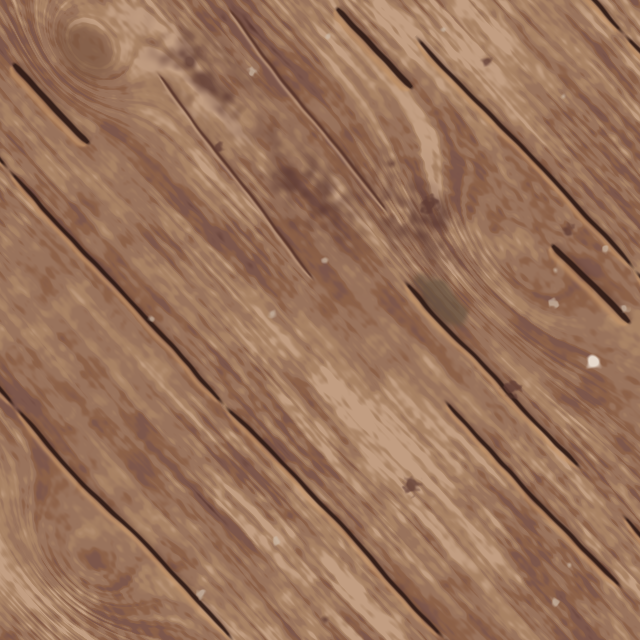
A WebGL 1 fragment shader for this texture:

```glsl
precision highp float;
uniform vec2 u_resolution;

const vec2 ALONG = vec2(0.68, -0.733);
const vec2 ACROSS = vec2(0.733, 0.68);
const vec3 UMBER = vec3(0.49, 0.34, 0.295);
const vec3 RUSSET = vec3(0.55, 0.38, 0.28);
const vec3 TAN = vec3(0.60, 0.45, 0.36);
const vec3 HONEY = vec3(0.66, 0.51, 0.39);
const vec3 PALE = vec3(0.76, 0.62, 0.51);
const vec3 CREVICE = vec3(0.18, 0.10, 0.08);
const vec3 SHADE = vec3(0.35, 0.21, 0.17);
const vec3 STAIN = vec3(0.37, 0.23, 0.20);
const vec3 MOSS = vec3(0.39, 0.32, 0.25);

vec2 hash2(vec2 p) {
  return fract(sin(vec2(dot(p, vec2(127.1, 311.7)), dot(p, vec2(269.5, 183.3)))) * 43758.5);
}

float gradNoise(vec2 p) {
  vec2 i = floor(p), f = fract(p);
  vec2 w = f * f * f * (f * (f * 6.0 - 15.0) + 10.0);
  vec2 e = vec2(1.0, 0.0);
  float a = dot(hash2(i) * 2.0 - 1.0, f);
  float b = dot(hash2(i + e.xy) * 2.0 - 1.0, f - e.xy);
  float c = dot(hash2(i + e.yx) * 2.0 - 1.0, f - e.yx);
  float d = dot(hash2(i + e.xx) * 2.0 - 1.0, f - e.xx);
  return mix(mix(a, b, w.x), mix(c, d, w.x), w.y);
}

vec2 toGrain(vec2 p) { return vec2(dot(p, ALONG), dot(p, ACROSS)); }

// Soft ellipse lying along the grain
float swell(vec2 q, vec2 centre, vec2 size) {
  vec2 d = (q - toGrain(centre)) / size;
  return exp(-dot(d, d));
}

// Tapered groove in x, lit lip below it in y, shaded flank in z
vec3 seam(vec2 d, float halfLength, float width, float soft) {
  float taper = 1.0 - smoothstep(halfLength * 0.8, halfLength, abs(d.x));
  float w = width * (0.5 + 0.5 * taper);
  float lip = (d.y + w * 2.5) / (w * 1.3);
  float flank = (d.y - w * 0.6) / (w * 2.2);
  float groove = 1.0 - smoothstep(w - soft, w + soft, abs(d.y));
  return min(taper * 3.0, 1.0) * vec3(groove, exp(-lip * lip), exp(-flank * flank));
}

float specks(vec2 p, float count, float share, float radius, float soft) {
  vec2 cell = floor(p * count);
  vec2 rnd = hash2(cell + count);
  vec2 centre = (cell + 0.2 + 0.6 * rnd) / count;
  float r = radius * (0.4 + rnd.y);
  float d = length(p - centre) + 1.3 * r * gradNoise(p * 110.0);
  float keep = step(hash2(cell + 7.3).x, share);
  return keep * (1.0 - smoothstep(r - soft, r + soft, d));
}

vec3 woodRamp(float t) {
  vec3 c = mix(STAIN, UMBER, smoothstep(-0.35, 0.1, t));
  c = mix(c, RUSSET, smoothstep(0.19, 0.34, t));
  c = mix(c, TAN, smoothstep(0.34, 0.47, t));
  c = mix(c, HONEY, smoothstep(0.51, 0.65, t));
  return mix(c, PALE, smoothstep(0.65, 0.87, t));
}

vec3 woodGrain(vec2 p, vec2 q) {
  // Knots bend the grain into closed loops
  float knot = swell(q, vec2(0.13, 0.92), vec2(0.09, 0.06));
  float s = q.y + 0.15 * knot + 0.01 * gradNoise(q * vec2(4.0, 9.0));
  s += 0.13 * swell(q, vec2(0.12, 0.11), vec2(0.15, 0.08));
  s += 0.13 * swell(q, vec2(0.79, 0.58), vec2(0.21, 0.08));
  float worn = smoothstep(-0.3, 0.1, gradNoise(p * 3.2 + 4.0));
  float t = 0.5 + 0.58 * gradNoise(q * vec2(2.5, 7.0) + 3.0);
  t += 0.4 * gradNoise(vec2(q.x * 2.2, s * 30.0));
  t += mix(0.25, 0.55, worn) * gradNoise(vec2(q.x * 4.0, s * 80.0));
  t += mix(0.15, 0.4, worn) * gradNoise(vec2(q.x * 9.0, s * 150.0));
  t += mix(0.1, 0.3, worn) * gradNoise(q * vec2(45.0, 130.0));
  t += 0.3 * gradNoise(p * 20.0) + 0.16 * gradNoise(p * 65.0);
  // Thin dark growth lines
  float growth = abs(gradNoise(vec2(q.x * 1.6 + 5.0, s * 34.0)));
  t -= mix(0.04, 0.15, worn) * (1.0 - smoothstep(0.0, 0.09, growth)) - 0.03;
  return mix(woodRamp(t), RUSSET * 0.85, 0.55 * smoothstep(0.5, 0.95, knot));
}

void main() {
  vec2 p = gl_FragCoord.xy / u_resolution;
  vec2 q = toGrain(p);
  float soft = max(0.0019, 0.75 / u_resolution.y);
  vec3 color = woodGrain(p, q);

  // Weathered stains
  float breakup = 0.4 + 1.3 * gradNoise(q * vec2(16.0, 38.0)) + 1.1 * gradNoise(p * 50.0);
  for (int i = 0; i < 3; i++) {
    float n = float(i);
    vec2 centre = vec2(0.32 + 0.165 * n, 0.88 - 0.25 * n + 0.07 * n * n);
    color = mix(color, STAIN, clamp(breakup * swell(q, centre, vec2(0.095, 0.045)), 0.0, 0.8));
  }
  float moss = swell(q, vec2(0.69, 0.53), vec2(0.055, 0.025));
  color = mix(color, MOSS, 0.65 * smoothstep(0.25, 0.6, moss + 0.3 * gradNoise(p * 40.0)));

  // Broken seams between staggered boards
  for (int i = 0; i < 10; i++) {
    float row = float(i);
    float kind = floor(mod(5.0 * row + 0.5, 7.0));
    float halfLength = min(0.165 - 0.12 * cos(2.6928 * (row - 1.0)), 0.24);
    float period = kind > 5.5 ? 0.68 : 0.5;
    float phase = kind < 1.5 ? -0.06 * kind : kind > 5.5 ? 0.4 : 0.22;
    float cell = floor((q.x - phase) / period + 0.5);
    float hairline = step(3.5, kind) * step(cell, -0.5);
    float shift = kind == 2.0 ? 0.06 : kind == 4.0 ? mix(-0.03, 0.04, hairline) : 0.01 * step(5.5, kind);
    float present = step(0.05, halfLength) * (kind == 1.0 ? step(cell, -0.5) : 1.0);
    present *= 1.0 - step(6.5, row) * step(kind, 0.5) * step(cell, -0.5);
    vec2 d = q - vec2(phase + cell * period, 0.265 + 0.122 * row + shift);
    d.y += 0.09 * hairline * d.x + 0.01 * gradNoise(vec2(q.x * 6.0, row + 0.4));
    d.y += 0.002 * gradNoise(vec2(q.x * 25.0, row + 0.7));
    float width = mix(halfLength < 0.12 ? 0.0042 : 0.0031, 0.0019, hairline);
    width *= 1.0 + 0.3 * gradNoise(vec2(q.x * 14.0, row + 0.2));
    vec3 cut = present * seam(d, halfLength + 0.015 * step(0.1, halfLength), width, soft);
    color = mix(color, SHADE, 0.4 * cut.z);
    color = mix(color, mix(vec3(0.79, 0.60, 0.42), PALE, hairline), 0.65 * cut.y);
    color = mix(color, mix(CREVICE, SHADE, hairline), 0.92 * cut.x);
  }

  // Small knots, chips and one larger chip
  color = mix(color, STAIN, 0.75 * specks(p, 7.0, 0.2, 0.009, 0.005));
  color = mix(color, vec3(0.80, 0.73, 0.66), 0.7 * specks(p, 11.0, 0.13, 0.0045, 0.003));
  float chip = length(p - vec2(0.928, 0.435)) + 0.012 * gradNoise(p * 70.0);
  color = mix(color, vec3(0.90, 0.85, 0.80), 1.0 - smoothstep(0.006, 0.015, chip));
  gl_FragColor = vec4(color, 1.0);
}
```
